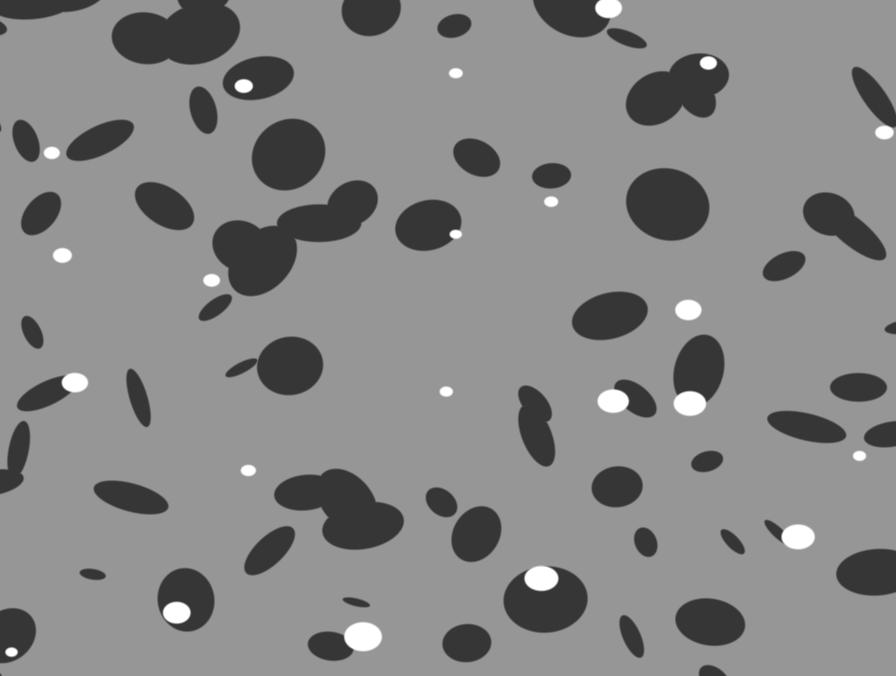
This pattern is drawn by a Shadertoy shader. Its source:

```glsl
const vec3 GROUND_GREY = vec3(0.59);
const vec3 GRAIN_DARK = vec3(0.21);
const vec3 DOT_WHITE = vec3(1.0);
const float EDGE_SOFTNESS = 0.002;

// Four random values in 0..1 for a grid cell
vec4 hash4(ivec2 cell, int seed) {
    uvec4 v = uvec4(uint(cell.x), uint(cell.y), uint(seed), uint(cell.x + cell.y * 57));
    v = v * 1664525u + 1013904223u;
    for (int i = 0; i < 2; i++) {
        v.x += v.y * v.w;
        v.y += v.z * v.x;
        v.z += v.x * v.y;
        v.w += v.y * v.z;
        v ^= v >> 16u;
    }
    return vec4(v & 0xffffu) / 65535.0;
}

vec2 rotate(vec2 p, float angle) {
    float c = cos(angle), s = sin(angle);
    return vec2(c * p.x + s * p.y, c * p.y - s * p.x);
}

// Approximate signed distance to an ellipse; the offset keeps its centre finite
float ellipseDistance(vec2 p, vec2 radii) {
    float k = length(p / radii) + 1e-4;
    float slope = length(p / (radii * radii)) + 1e-4;
    return k * (k - 1.0) / slope;
}

// Distance to ellipses scattered over a jittered grid
float scatterDistance(vec2 p, float cellSize, float fill, vec2 radiusRange,
                      float sizeBias, vec2 aspectRange, float maxTilt, int seed) {
    ivec2 home = ivec2(floor(p / cellSize));
    float nearest = 1.0;
    for (int y = -1; y <= 1; y++) {
        for (int x = -1; x <= 1; x++) {
            ivec2 cell = home + ivec2(x, y);
            vec4 place = hash4(cell, seed);
            vec4 shape = hash4(cell, seed + 1);
            if (place.z > fill) continue;

            vec2 centre = (vec2(cell) + mix(vec2(0.04), vec2(0.96), place.xy)) * cellSize;
            float radius = mix(radiusRange.x, radiusRange.y, pow(shape.x, sizeBias));
            float aspect = mix(aspectRange.x, aspectRange.y, shape.y);
            float tilt = (shape.z + shape.w - 1.0) * maxTilt;
            vec2 local = rotate(p - centre, tilt);
            nearest = min(nearest, ellipseDistance(local, radius * vec2(1.0, aspect)));
        }
    }
    return nearest;
}

float coverage(float dist, float softness) {
    return 1.0 - smoothstep(-softness, softness, dist);
}

void mainImage(out vec4 fragColor, in vec2 fragCoord) {
    vec2 p = fragCoord / iResolution.y;
    float softness = max(EDGE_SOFTNESS, 0.75 / iResolution.y);

    // Dark tilted grains
    float grains = scatterDistance(p, 0.125, 0.82, vec2(0.019, 0.065),
                                   1.0, vec2(0.26, 0.9), 1.6, 11);
    // Small level dots on top
    float dots = scatterDistance(p, 0.25, 1.0, vec2(0.009, 0.028),
                                 2.0, vec2(0.73, 0.79), 0.0, 47);

    vec3 color = mix(GROUND_GREY, GRAIN_DARK, coverage(grains, softness));
    color = mix(color, DOT_WHITE, coverage(dots, softness));
    fragColor = vec4(color, 1.0);
}
```
